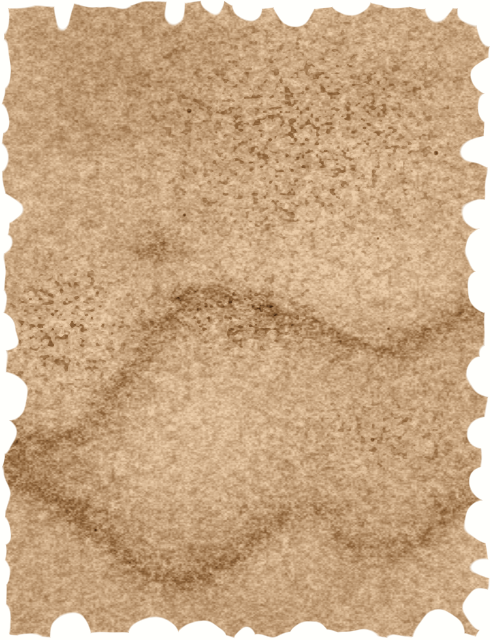
Reproduce this texture procedurally as a Shadertoy shader.

```glsl
// Aged parchment with water-stain tide lines, gritty speckle and a torn white border.

float hash(vec2 p) {
    vec3 q = fract(p.xyx * vec3(0.1031, 0.1030, 0.0973));
    q += dot(q, q.yzx + 33.33);
    return fract((q.x + q.y) * q.z);
}

float noise(vec2 p) {
    vec2 i = floor(p), f = fract(p);
    f = f * f * (3.0 - 2.0 * f);
    return mix(mix(hash(i), hash(i + vec2(1, 0)), f.x),
               mix(hash(i + vec2(0, 1)), hash(i + vec2(1, 1)), f.x), f.y);
}

float fbm(vec2 p) {
    float sum = 0.0, amp = 0.5;
    for (int i = 0; i < 4; i++) {
        sum += amp * noise(p);
        p = p * 2.03 + 17.7;
        amp *= 0.5;
    }
    return sum / 0.9375;
}

// Soft round patch, 1 at its centre
float patchMask(vec2 p, vec2 centre, vec2 radius) {
    vec2 q = (p - centre) / radius;
    return exp(-dot(q, q));
}

// Heights of the two tide lines
float upperTide(float x) {
    return 0.316 + 0.227 * smoothstep(0.10, 0.31, x)
         - 0.083 * smoothstep(0.35, 0.59, x) + 0.06 * smoothstep(0.60, 0.77, x);
}

float lowerTide(float x) {
    return 0.245 - 0.15 * smoothstep(0.02, 0.26, x) + 0.10 * smoothstep(0.30, 0.48, x)
         - 0.065 * smoothstep(0.48, 0.58, x) + 0.10 * smoothstep(0.60, 0.77, x);
}

// Crisp on the outer side, slow fade on the inner side
float tideProfile(float inside, float outer, float inner) {
    return inside < 0.0 ? exp(inside / outer) : exp(-inside / inner);
}

// Distance to the rounded bites along one side; negative in the white
float tornSide(float along, float depth, float seed) {
    float d = depth - 0.002 - 0.012 * noise(vec2(along * 18.0, seed));
    float cell = floor(along / 0.072);
    for (int i = -1; i <= 1; i++) {
        vec2 id = vec2(cell + float(i) + 20.0, seed);
        float centre = (cell + float(i) + 0.2 + 0.6 * hash(id)) * 0.072;
        vec2 radius = vec2(0.012 + 0.030 * hash(id + 31.0), 0.008 + 0.040 * hash(id + 57.0));
        float bite = (length(vec2(along - centre, depth) / radius) - 1.0) * min(radius.x, radius.y);
        d = min(d, bite);
    }
    return d;
}

void mainImage(out vec4 fragColor, in vec2 fragCoord) {
    vec2 p = fragCoord / iResolution.y;
    float width = iResolution.x / iResolution.y;
    float pixel = 1.0 / iResolution.y;

    // Paper grain, slightly stretched sideways
    float grain = 1.3 * (noise(p * vec2(210, 290)) - 0.5)
                + 1.4 * (noise(p * vec2(340, 430) + 9.0) - 0.5)
                + 1.1 * (noise(p * vec2(85, 130) + 41.0) - 0.5);
    float cloud = fbm(p * vec2(5, 7) + 3.0);

    // Broad tone: dull top left, paler middle
    float tone = 0.55 + 1.3 * (cloud - 0.5)
               - 0.55 * patchMask(p, vec2(0.10, 0.92), vec2(0.35, 0.22))
               + 0.35 * patchMask(p, vec2(0.38, 0.33), vec2(0.30, 0.12))
               + 0.25 * patchMask(p, vec2(0.55, 0.60), vec2(0.20, 0.09))
               - 0.35 * smoothstep(0.15, 0.0, p.y);

    // Tide lines with granular fringes
    float fringe = 0.020 * (fbm(p * 42.0) - 0.5) + 0.012 * (noise(p * 110.0) - 0.5);
    float slopeU = (upperTide(p.x + 0.01) - upperTide(p.x - 0.01)) / 0.02;
    float slopeL = (lowerTide(p.x + 0.01) - lowerTide(p.x - 0.01)) / 0.02;
    float inU = (upperTide(p.x) - p.y) / sqrt(1.0 + slopeU * slopeU) + fringe;
    float inL = (p.y - lowerTide(p.x)) / sqrt(1.0 + slopeL * slopeL) + fringe;
    float clot = patchMask(p, vec2(0.37, 0.50), vec2(0.11, 0.05));
    float stain = tideProfile(inU, 0.013, 0.026 + 0.025 * clot) * (0.75 + 0.35 * clot)
                + tideProfile(inL, 0.016, 0.042) * mix(0.85, 0.55, smoothstep(0.3, 0.55, p.x));
    stain += 0.75 * patchMask(p + fringe, vec2(0.247, 0.612), vec2(0.036, 0.028));
    stain *= 0.65 + 0.7 * fbm(p * 24.0 + 8.0);
    tone -= 2.5 * stain;
    tone += grain * (1.0 + 0.9 * min(stain, 1.0));

    // Dark grit gathered in patches
    float grit = 0.22 + 0.9 * patchMask(p, vec2(0.48, 0.78), vec2(0.21, 0.17))
               + 1.1 * patchMask(p, vec2(0.10, 0.49), vec2(0.09, 0.09))
               + 0.5 * patchMask(p, vec2(0.60, 0.32), vec2(0.13, 0.07)) + 0.9 * clot;
    float flecks = 0.6 * noise(p * vec2(125, 165) + 70.0) + 0.4 * noise(p * vec2(230, 280));
    tone -= 2.6 * grit * smoothstep(0.56, 0.80, flecks);
    tone += 0.8 * grit * smoothstep(0.42, 0.22, flecks);

    // A few nearly black specks
    for (int i = 0; i < 7; i++) {
        vec2 id = vec2(float(i) * 3.7 + 2.0, 11.0);
        vec2 spot = vec2(width, 1.0) * (0.1 + 0.8 * vec2(hash(id), hash(id + 5.0)));
        float size = 0.0015 + 0.002 * hash(id + 9.0);
        tone -= 4.0 * smoothstep(size + pixel, size - pixel, length(p - spot));
    }

    // Tone to brown ramp
    vec3 paper = vec3(0.76, 0.62, 0.47) + clamp(tone, -2.5, 2.0) * vec3(0.08, 0.09, 0.095);
    paper = mix(paper, vec3(0.23, 0.12, 0.04), smoothstep(-2.3, -6.0, tone));

    // Torn border on four sides
    vec2 w = p + 0.010 * (vec2(noise(p * 35.0), noise(p * 35.0 + 60.0)) - 0.5);
    float edge = min(min(tornSide(w.y, w.x, 3.0), tornSide(w.y, width - w.x, 14.0)),
                     min(tornSide(w.x, w.y, 25.0), tornSide(w.x, 1.0 - w.y, 36.0)));
    vec3 color = mix(vec3(1.0, 1.0, 0.99), paper, smoothstep(-pixel, pixel, edge));
    fragColor = vec4(color, 1.0);
}
```
